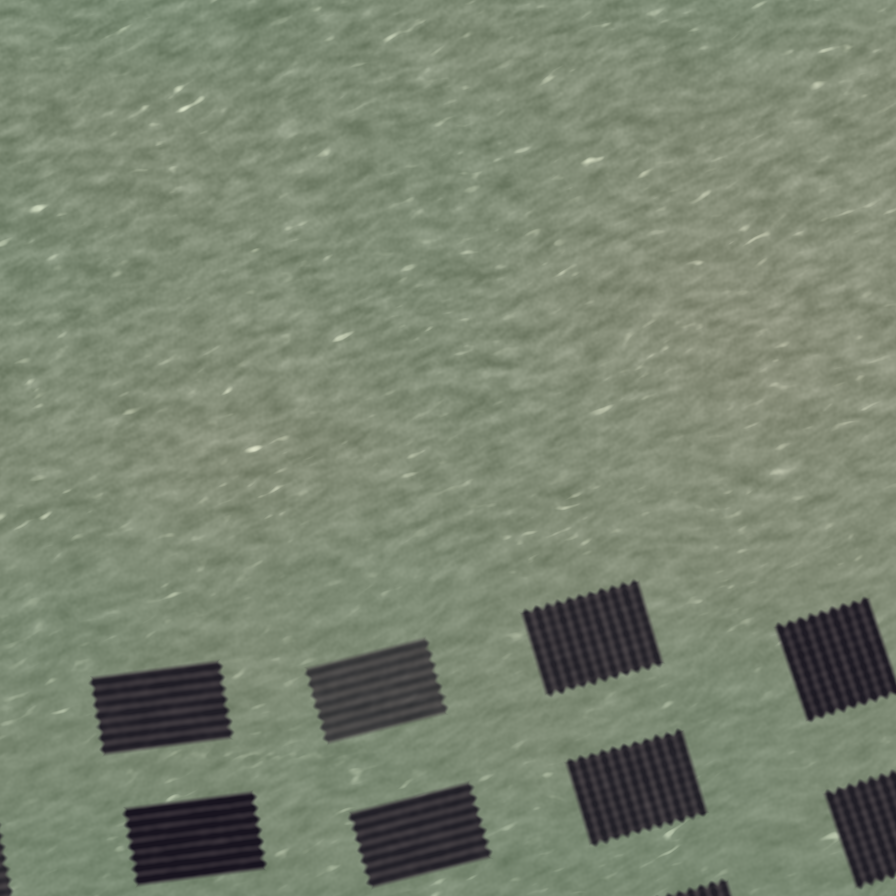
Reproduce this texture procedurally as a three.js fragment shader.

```glsl
// Green coastal water seen from above, with tilted columns of dark striped rafts.
// Ripples are layers of stretched gradient noise with sparse glints on the crests;
// rafts are sheared boxes repeated down each column, striped by a cosine.
#define WATER_COOL vec3(0.465, 0.535, 0.445)
#define WATER_WARM vec3(0.540, 0.560, 0.480)
#define RAFT_DARK vec3(0.085, 0.070, 0.115)
#define RAFT_PALE vec3(0.235, 0.205, 0.235)
#define GLINT_COLOR vec3(0.27, 0.26, 0.24)
#define RIPPLE_GAIN 0.115
#define STRIPE_PITCH 0.0125
#define EDGE_BLUR 0.0035
#define RAFT_SHEAR 0.03

varying vec2 vUv;

vec2 hash2(vec2 p) {
  vec3 q = fract(vec3(p.xyx) * vec3(0.1031, 0.1030, 0.0973));
  q += dot(q, q.yzx + 33.33);
  return fract((q.xx + q.yz) * q.zy);
}

// Gradient noise, centred on zero
float noise(vec2 p) {
  vec2 i = floor(p), f = fract(p);
  vec2 u = f * f * f * (f * (f * 6.0 - 15.0) + 10.0);
  vec2 dx = vec2(1.0, 0.0), dy = vec2(0.0, 1.0);
  float a = dot(hash2(i) * 2.0 - 1.0, f);
  float b = dot(hash2(i + dx) * 2.0 - 1.0, f - dx);
  float c = dot(hash2(i + dy) * 2.0 - 1.0, f - dy);
  float d = dot(hash2(i + 1.0) * 2.0 - 1.0, f - 1.0);
  return mix(mix(a, b, u.x), mix(c, d, u.x), u.y);
}

vec2 rotate(vec2 p, float angle) {
  float c = cos(angle), s = sin(angle);
  return vec2(c * p.x + s * p.y, c * p.y - s * p.x);
}

// Noise stretched along a crest direction
float crests(vec2 p, float angle, vec2 frequency) {
  return noise(rotate(p, angle) * frequency + 40.0);
}

vec3 water(vec2 uv) {
  // Broad drift from cool upper left to a warm band at middle right
  float warmth = exp(-4.5 * pow(uv.y - 0.52 - 0.12 * uv.x, 2.0));
  warmth *= 0.45 + 0.45 * uv.x;
  warmth += 0.35 * noise(uv * vec2(3.0, 5.0) + 7.0);
  vec3 color = mix(WATER_COOL, WATER_WARM, clamp(warmth, 0.0, 1.0));

  // Gently bent ripple layers
  vec2 p = uv;
  p.y += 0.018 * noise(uv * 6.0 + 3.0) + 0.004 * noise(uv * 23.0 + 11.0);
  float swell = crests(p, 0.12, vec2(11.0, 42.0));
  float ripple = crests(p, 0.38, vec2(30.0, 88.0));
  float cross = crests(p, 0.06, vec2(25.0, 74.0));
  float fine = crests(p, 0.52, vec2(68.0, 150.0));
  float grain = noise(uv * 210.0);
  float relief = 0.50 * swell + 0.65 * ripple + 0.60 * cross + 0.50 * fine + 0.25 * grain;
  float roughness = 0.75 + 0.4 * smoothstep(0.15, 0.65, uv.y);
  color += RIPPLE_GAIN * roughness * relief * vec3(1.0, 0.96, 0.98);

  // Short bright glints gathered in loose patches
  float patches = smoothstep(-0.22, 0.35, noise(uv * vec2(9.0, 13.0) + 21.0));
  float crest = 0.55 * ripple + 0.45 * crests(p, 0.34, vec2(46.0, 125.0)) + 0.2 * fine;
  float glint = smoothstep(0.16, 0.48, crest) * patches * roughness;

  // Thin foam line between the two rows
  vec2 foam = (uv - vec2(0.29, 0.157)) / vec2(0.09, 0.004);
  glint += 0.35 * exp(-dot(foam, foam)) * smoothstep(-0.2, 0.3, ripple + fine);
  return color + GLINT_COLOR * glint;
}

// One column: top centre, spacing of rows, half size, tilt, and density of
// the first and later rows. Stripes run lengthwise unless upright is set.
void raftColumn(inout vec3 color, vec2 uv, vec2 top, vec2 spacing,
                vec2 extent, float tilt, bool upright, vec2 density) {
  for (int row = 0; row < 3; row++) {
    vec2 p = rotate(uv - top - spacing * float(row), tilt);
    p.x += RAFT_SHEAR * p.y;
    vec2 q = upright ? p.yx : p;
    vec2 size = upright ? extent.yx : extent;
    float stripe = 0.5 + 0.5 * cos(6.28318 * q.y / STRIPE_PITCH);

    // Floats end raggedly where one stripe meets the next
    float wobble = noise(uv * 95.0 + float(row) * 9.0);
    size.x += 0.0035 * (stripe - 0.5) + 0.002 * wobble;
    vec2 d = abs(q) - size;
    float cover = 1.0 - smoothstep(-EDGE_BLUR, EDGE_BLUR, max(d.x, d.y));
    float strength = row == 0 ? density.x : density.y;

    float beads = 0.5 + 0.5 * cos(6.28318 * q.x / 0.011);
    float pale = 0.80 * (1.0 - stripe) + 0.22 * wobble;
    pale += upright ? 0.22 * (beads - 0.5) : 0.0;
    pale += 0.25 * noise(q * vec2(24.0, 80.0) + top * 50.0);
    vec3 raft = mix(RAFT_DARK, RAFT_PALE, clamp(pale + 0.9 - strength, 0.0, 1.2));
    color = mix(color, raft, cover * min(strength, 0.98));
  }
}

void main() {
  vec2 uv = vUv;
  vec3 color = water(uv);
  raftColumn(color, uv, vec2(-0.104, 0.180), vec2(0.038, -0.149), vec2(0.072, 0.045), 0.16, false, vec2(0.85));
  raftColumn(color, uv, vec2(0.180, 0.210), vec2(0.0375, -0.146), vec2(0.072, 0.043), 0.13, false, vec2(0.90, 1.02));
  raftColumn(color, uv, vec2(0.420, 0.229), vec2(0.049, -0.161), vec2(0.069, 0.043), 0.25, false, vec2(0.72, 0.88));
  raftColumn(color, uv, vec2(0.661, 0.288), vec2(0.0495, -0.167), vec2(0.067, 0.048), 0.265, true, vec2(0.87, 0.88));
  raftColumn(color, uv, vec2(0.935, 0.264), vec2(0.055, -0.186), vec2(0.054, 0.055), 0.30, true, vec2(0.93, 0.90));
  gl_FragColor = vec4(clamp(color, 0.0, 1.0), 1.0);
}
```
